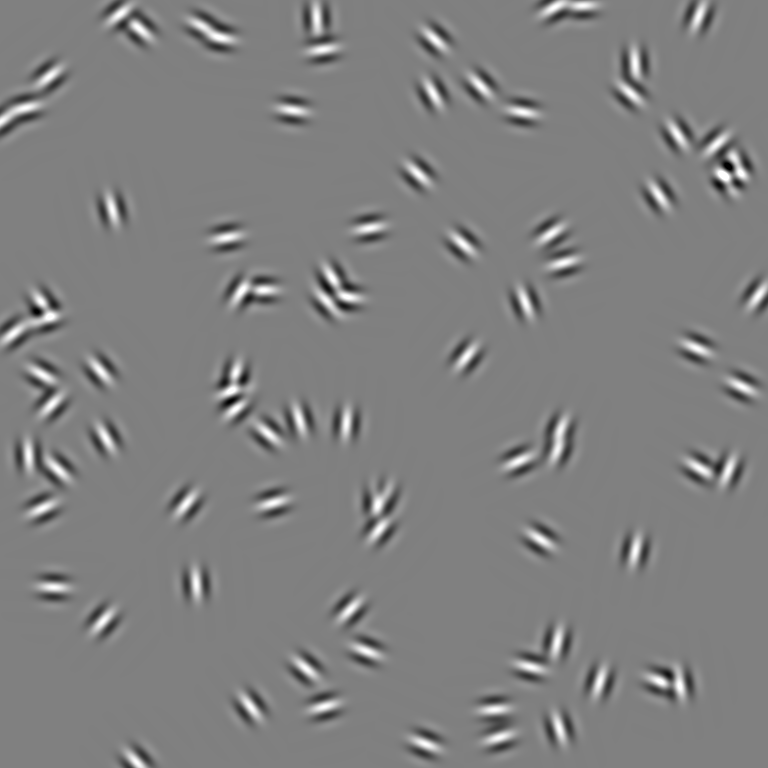
A Shadertoy shader for this pattern:

```glsl
// Small Gabor patches scattered at random over a flat mid-grey field.
// Each patch is a cosine grating under a round Gaussian envelope, turned
// to a random angle; overlapping patches add up and clip to black or white.

const int PATCH_COUNT = 88;
const float PI = 3.14159;

// Integer hash (PCG style): three uniform values in 0..1 per index.
vec3 hash3(uint index) {
    uvec3 v = uvec3(index, index + 71u, index * 3u + 19u) * 1664525u + 1013904223u;
    v.x += v.y * v.z;
    v.y += v.z * v.x;
    v.z += v.x * v.y;
    v ^= v >> 16u;
    v.x += v.y * v.z;
    v.y += v.z * v.x;
    v.z += v.x * v.y;
    return vec3(v >> 8u) / 16777216.0;
}

// Signed contrast of one patch: bright central bar, a dark bar on each side
// and a faint bright rim beyond them.
float gabor(vec2 offset, float angle) {
    float sigma = 0.0132;
    float wavelength = 0.0278;
    float across = dot(offset, vec2(-sin(angle), cos(angle)));
    float envelope = exp(-dot(offset, offset) / (2.0 * sigma * sigma));
    return envelope * cos(2.0 * PI * across / wavelength);
}

void mainImage(out vec4 fragColor, in vec2 fragCoord) {
    vec2 canvas = vec2(iResolution.x / iResolution.y, 1.0);
    vec2 uv = fragCoord / iResolution.y;

    // Sum of all patches, uniform in place and direction.
    float contrast = 0.0;
    for (int i = 0; i < PATCH_COUNT; i++) {
        vec3 rnd = hash3(uint(i) + 101u);
        contrast += gabor(uv - rnd.xy * canvas, rnd.z * PI);
    }

    // Modulate around mid-grey.
    float grey = clamp(0.5 + 0.5 * contrast, 0.0, 1.0);
    fragColor = vec4(vec3(grey), 1.0);
}
```
